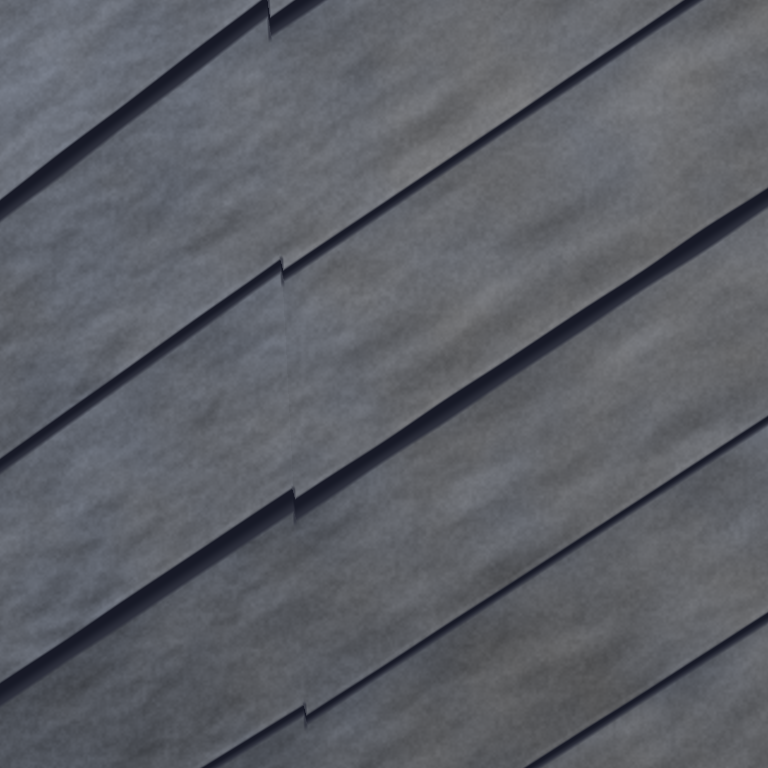
This texture is drawn by a Shadertoy shader. Its source:

```glsl
float hash(vec2 p) {
    vec3 q = fract(p.xyx * vec3(0.1031, 0.1030, 0.0973));
    q += dot(q, q.yzx + 33.33);
    return fract((q.x + q.y) * q.z);
}

float noise(vec2 p) {
    vec2 i = floor(p), f = fract(p);
    f = f * f * (3.0 - 2.0 * f);
    return mix(mix(hash(i), hash(i + vec2(1, 0)), f.x),
               mix(hash(i + vec2(0, 1)), hash(i + vec2(1, 1)), f.x), f.y);
}

float fbm(vec2 p) {
    float sum = 0.0, amp = 0.5;
    for (int i = 0; i < 4; i++) {
        sum += amp * noise(p);
        p = mat2(1.6, 1.2, -1.2, 1.6) * p + 7.3;
        amp *= 0.5;
    }
    return sum;
}

// Height of the slate: long ripples on the right, finer pits on the left
float relief(vec2 p) {
    vec2 q = mat2(0.86, -0.51, 0.51, 0.86) * p + 20.0;
    float rippled = smoothstep(0.3, 0.65, p.x);
    float warp = 0.9 * noise(q * vec2(9.0, 5.0));
    float ripples = noise(vec2(q.x * 7.0, q.y * 25.0 + warp));
    float pits = fbm(q * vec2(17.0, 34.0));
    return ripples * mix(0.2, 0.8, rippled) + pits * mix(0.85, 0.45, rippled);
}

void mainImage(out vec4 fragColor, in vec2 fragCoord) {
    vec2 p = fragCoord / iResolution.y;
    float soft = max(0.002, 1.0 / iResolution.y);
    float seam = p.x - 0.349 - 0.052 * (1.0 - p.y);
    float right = smoothstep(-soft, soft, seam);

    float gap = 0.0, core = 0.0, shade = 0.0, rim = 0.0, board = 0.0;

    // Overlaps between courses, each stepping down at the seam
    for (int i = 0; i < 5; i++) {
        float k = float(i);
        float yLeft = 0.9935 - 0.3535 * k + 0.016 * k * k;
        float yRight = yLeft - 0.015 - 0.015 * exp(-3.0 * k);
        float x = p.x - 0.349 - 0.052 * (1.0 - yLeft);
        float slope = mix(0.765 - 0.05 * k, 0.685 - 0.012 * k, right);
        float d = (p.y - mix(yLeft, yRight, right) - slope * x) * inversesqrt(1.0 + slope * slope);

        float w = 0.0085 + 0.0025 * cos(3.14159 * k) + 0.001 * (1.0 - right);
        w *= 1.0 - 0.55 * smoothstep(2.0, 4.0, k);
        w *= 0.9 + 0.2 * noise(vec2(p.x * 12.0, k * 9.0));

        // Crisp upper edge, soft lower edge
        float band = smoothstep(-w - 2.0 * soft, -w + soft, d) * (1.0 - smoothstep(w - soft, w + soft, d));
        gap = max(gap, band);
        core = max(core, band * smoothstep(-w, w * 0.3, d));

        // Short dark notch joining the two ends
        float notch = (1.0 - smoothstep(0.0005, 0.0035, abs(seam)))
                    * smoothstep(yRight - w - 0.01, yRight - w, p.y)
                    * (1.0 - smoothstep(yLeft + w, yLeft + w + 0.006, p.y));
        gap = max(gap, 0.75 * notch);

        shade = max(shade, exp(-abs(d + w) / 0.022) * step(d, 0.0));
        rim = max(rim, exp(-pow((d - w - 0.004) / 0.003, 2.0)));
        board += step(0.0, d);
    }

    // Lit surface: broad falloff, mottling, relief and grain
    vec2 light = vec2(-0.003, 0.005);
    float bump = relief(p + light) - relief(p - light);
    float tone = mix(0.345, 0.425, smoothstep(-0.1, 0.85, p.y));
    tone += 0.02 * p.x * (1.0 - p.y);
    tone += 0.10 * (fbm(p * 7.0 + board * 3.7) - 0.47);
    tone += 0.02 * (hash(vec2(board, step(0.0, seam)) + 4.0) - 0.5);
    tone -= 0.17 * bump;
    tone += 0.035 * (noise(p * 170.0) - 0.5) + 0.02 * (noise(p * 320.0) - 0.5);
    tone += 0.035 * rim - 0.03 * shade;

    // Cool blue on the left and under overlaps, warm grey elsewhere
    float warm = smoothstep(0.0, 0.7, p.x) * 0.6 + 0.9 * (fbm(p * 9.0 + 31.0) - 0.4) - 0.4 * shade;
    vec3 color = tone * mix(vec3(0.95, 1.0, 1.10), vec3(1.0, 1.0, 1.01), clamp(warm, 0.0, 1.0));

    vec3 shadow = mix(vec3(0.18, 0.19, 0.24), vec3(0.09, 0.10, 0.15), core);
    color = mix(color, shadow, gap);
    fragColor = vec4(color, 1.0);
}
```
